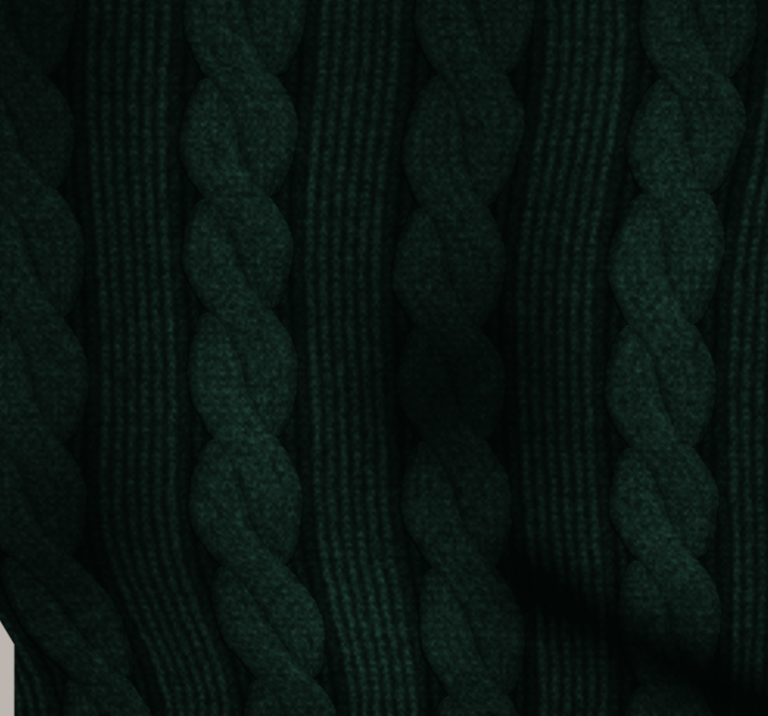
A Shadertoy shader for this texture:

```glsl
const float PI = 3.14159265;

float hash(vec2 p) {
    p = fract(p * vec2(0.1031, 0.1137));
    p += dot(p, p.yx + 33.33);
    return fract((p.x + p.y) * p.x * 7.31);
}

float noise(vec2 p) {
    vec2 i = floor(p), f = fract(p);
    f = f * f * (3.0 - 2.0 * f);
    return mix(mix(hash(i), hash(i + vec2(1, 0)), f.x),
               mix(hash(i + vec2(0, 1)), hash(i + vec2(1, 1)), f.x), f.y);
}

float blob(vec2 p, vec2 center, vec2 radius) {
    vec2 d = (p - center) / radius;
    return exp(-dot(d, d));
}

// Drape: the columns swing right at the hem and fan out at the top
vec2 drape(vec2 p) {
    float hem = smoothstep(0.4, 0.0, p.y);
    p.x -= 0.13 * hem * hem * (1.0 - p.x / 0.95);
    p.x -= 0.07 * smoothstep(0.6, 1.0, p.y) * (p.x - 0.3);
    p.x += 0.006 * sin(p.y * 9.0 + p.x * 4.0);
    return p;
}

// Returns height, wale coordinate, row coordinate, and cable mask
vec4 knit(vec2 p) {
    p = drape(p);
    float column = (p.x - 0.04) / 0.296;
    float id = floor(column + 0.5);
    float u = (column - id) * 0.296 / 0.083;

    // Ribbed panel
    float panel = 0.42 * smoothstep(0.98, 1.2, abs(u));
    vec4 best = vec4(panel, column * 16.0, p.y / 0.0125, 0.0);

    // Overlapping S-shaped strands
    float v = (1.0 - p.y) / 0.17 - 0.62 + 0.16 * (hash(vec2(id + 5.0, 3.0)) - 0.5);
    v += 0.05 * sin(p.y * 11.0 + id * 2.0);
    for (float k = -1.0; k <= 1.0; k++) {
        float along = v - floor(v + 0.5) - k;
        float center = 0.46 * sin(clamp(along * 3.1, -PI / 2.0, PI / 2.0));
        float width = 0.56 * pow(max(1.0 - along * along, 0.0001), 0.4);
        float across = (u - center) / width;
        float height = sqrt(max(1.0 - across * across, 0.0)) * (1.0 - 0.55 * along * along);
        if (height > best.x) best = vec4(height, across * 2.6, along * 14.0, 1.0);
    }
    return best;
}

// Broad light and shadow across the cloth
float clothLight(vec2 p) {
    float light = 0.5;
    light += 0.32 * blob(p, vec2(0.36, 0.41), vec2(0.12, 0.17));
    light += 0.34 * blob(p, vec2(0.52, 0.12), vec2(0.15, 0.11));
    light += 0.32 * blob(p, vec2(0.93, 0.62), vec2(0.13, 0.32));
    light += 0.20 * blob(p, vec2(0.33, 0.78), vec2(0.12, 0.2));
    light += 0.22 * blob(p, vec2(0.92, 0.24), vec2(0.12, 0.09));
    light -= 0.30 * blob(p, vec2(0.61, 0.46), vec2(0.11, 0.14));
    light -= 0.20 * blob(p, vec2(0.76, 0.4), vec2(0.09, 0.25));
    light -= 0.30 * blob(p, vec2(0.12, 0.25), vec2(0.12, 0.15));
    light -= 0.25 * blob(p, vec2(0.04, 0.96), vec2(0.15, 0.2));
    float fold = p.y - 0.18 + 0.56 * (p.x - 0.75);
    light -= 0.48 * exp(-fold * fold / 0.0035) * smoothstep(0.62, 0.78, p.x);
    return max(light + 0.12 * (noise(p * 7.0) - 0.5), 0.06);
}

void mainImage(out vec4 fragColor, in vec2 fragCoord) {
    vec2 p = fragCoord / iResolution.y;
    vec2 q = p + 0.003 * (vec2(noise(p * 60.0), noise(p * 60.0 + 40.0)) - 0.5);
    vec4 yarn = knit(q);

    // Relief
    float e = 0.003;
    vec2 slope = vec2(knit(q + vec2(e, 0)).x, knit(q + vec2(0, e)).x) - yarn.x;
    float relief = clamp(1.0 - dot(slope, vec2(1.0, 1.9)), 0.45, 1.5);
    float depth = mix(0.22, 1.0, smoothstep(0.0, 0.75, yarn.x + 0.2 * (1.0 - yarn.w)));

    // Knitted stitches
    float side = abs(fract(yarn.y) - 0.5);
    float wale = 0.5 + 0.5 * cos(2.0 * PI * (fract(yarn.y) - 0.5));
    float row = 0.5 + 0.5 * sin(2.0 * PI * (yarn.z + side));
    float stitch = mix(0.45 + 0.8 * wale * (0.55 + 0.45 * row),
                       0.8 + 0.35 * wale * row, yarn.w);

    // Wool fuzz
    float fuzz = 0.6 * noise(p * 230.0) + 0.4 * noise(p * 110.0 + 9.0);
    float tone = clothLight(p) * relief * depth * stitch * (0.45 + 1.1 * fuzz);
    tone += 0.12 * smoothstep(0.72, 0.95, fuzz) * clothLight(p);

    vec3 shadowGreen = vec3(0.004, 0.018, 0.015);
    vec3 litGreen = vec3(0.09, 0.19, 0.155);
    vec3 color = mix(shadowGreen, litGreen, clamp(tone, 0.0, 1.2));

    // Pale backdrop past the hem corner
    float hemEdge = 0.02 - 0.6 * max(p.y - 0.1, 0.0);
    float backdrop = smoothstep(0.002, -0.002, p.x - hemEdge);
    color = mix(color, vec3(0.74, 0.71, 0.69), backdrop);
    fragColor = vec4(color, 1.0);
}
```
